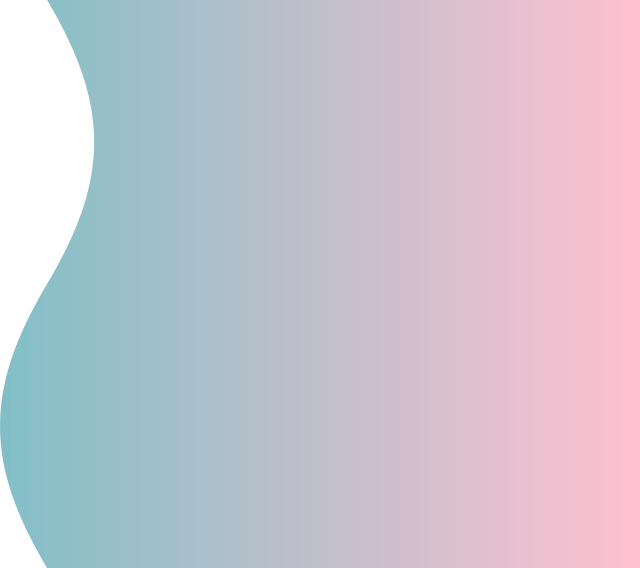
This background is drawn by a WebGL 1 fragment shader. Its source:

```glsl
precision highp float;
// A teal to pink horizontal gradient with a white, wavy left border.
// The border is one full S-shaped period over the height; the gradient
// is split into narrow vertical strips with a faint repeating blue tint.

uniform vec2 u_resolution;

#define TEAL vec3(0.510, 0.747, 0.780)
#define PINK vec3(1.000, 0.753, 0.816)
#define PAPER vec3(1.0)
#define WAVE_CENTER 0.0735
#define WAVE_AMPLITUDE 0.0735
#define WAVE_FULLNESS 0.5
#define STRIP_COUNT 72.0
#define TINT_PERIOD 0.267
#define TINT_START 0.1
#define TINT_STRENGTH 0.012

// Horizontal place of the border at a height counted down from the top.
float waveEdge(float depth) {
    float halfWave = fract(depth * 2.0);
    float side = depth < 0.5 ? 1.0 : -1.0;
    float sineArc = sin(3.14159 * halfWave);
    float parabolaArc = 4.0 * halfWave * (1.0 - halfWave);
    return WAVE_CENTER + WAVE_AMPLITUDE * side * mix(sineArc, parabolaArc, WAVE_FULLNESS);
}

// Gradient colour, stepped in strips, with a sawtooth in the blue channel.
vec3 stripGradient(float x) {
    float strip = (floor(x * STRIP_COUNT) + 0.5) / STRIP_COUNT;
    vec3 color = mix(TEAL, PINK, strip);
    float tint = fract((strip - TINT_START) / TINT_PERIOD) - 0.5;
    color.b += TINT_STRENGTH * tint;
    return color;
}

void main() {
    vec2 uv = gl_FragCoord.xy / u_resolution;
    float pixel = 1.0 / u_resolution.x;

    // Blend across about one pixel at the border.
    float offset = uv.x - waveEdge(1.0 - uv.y);
    float inside = smoothstep(-0.7 * pixel, 0.7 * pixel, offset);

    gl_FragColor = vec4(mix(PAPER, stripGradient(uv.x), inside), 1.0);
}
```
